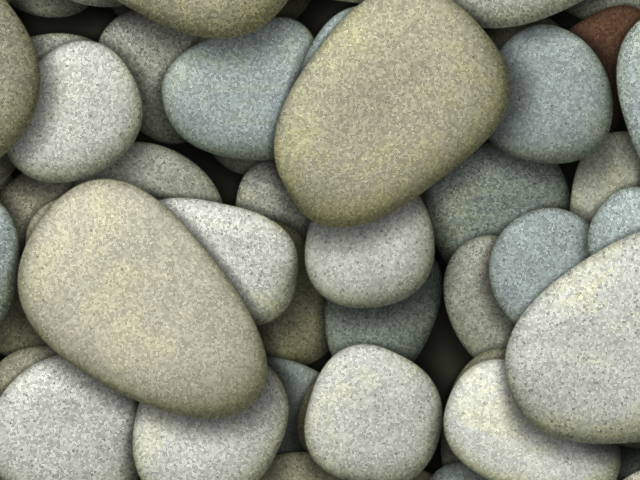
A Shadertoy shader for this texture:

```glsl
// Heap of smooth river pebbles with speckled faces and dark gaps between them.

// Layers from bottom to top: spacing, radius relative to spacing, brightness
const int LAYERS = 3;
const float SPACING[3] = float[3](0.23, 0.32, 0.50);
const float RADIUS[3] = float[3](0.58, 0.48, 0.48);
const float BRIGHTNESS[3] = float[3](0.74, 0.98, 1.0);

const vec3 GAP = vec3(0.17, 0.175, 0.14);
const vec3 PALE = vec3(0.85, 0.86, 0.815);
const vec3 BLUE_GREY = vec3(0.665, 0.715, 0.70);
const vec3 WARM = vec3(0.78, 0.77, 0.68);
const vec3 OLIVE = vec3(0.73, 0.72, 0.61);
const vec3 BROWN = vec3(0.46, 0.34, 0.27);
const vec3 SHADE_TINT = vec3(1.0, 1.01, 0.90);

const vec3 LIGHT = vec3(-0.25, 0.52, 0.82);
const vec2 SHADOW_SIDE = vec2(0.45, -0.89);
const float SHADOW_DEPTH = 0.62;
const float EDGE = 0.0024;
const float GRAIN_SCALE = 200.0;
const float GRAIN = 0.26;
const float MOTTLE = 0.05;

vec3 hash3(vec2 p) {
    vec3 q = fract(vec3(p.xyx) * vec3(0.1031, 0.1030, 0.0973));
    q += dot(q, q.yxz + 33.33);
    return fract((q.xxy + q.yzz) * q.zyx);
}

mat2 rotation(float a) {
    return mat2(cos(a), -sin(a), sin(a), cos(a));
}

// Cellular noise: distance to the nearest grain and its random tone
vec2 grains(vec2 p) {
    vec2 cell = floor(p), nearest = vec2(9.0, 0.0);
    for (int j = -1; j <= 1; j++)
    for (int i = -1; i <= 1; i++) {
        vec2 c = cell + vec2(i, j);
        vec3 h = hash3(c);
        float d = length(c + h.xy - p);
        if (d < nearest.x) nearest = vec2(d, h.z);
    }
    return nearest;
}

// Layered, warped sines for cloudy stains
float mottle(vec2 p) {
    float sum = 0.0, amp = 0.5;
    mat2 turn = rotation(0.9);
    for (int i = 0; i < 6; i++) {
        p = turn * p * 1.8 + 2.7;
        p += 0.7 * sin(p.yx * 0.8);
        sum += amp * sin(p.x + 1.3 * sin(p.y));
        amp *= 0.75;
    }
    return sum;
}

vec3 stoneColor(vec2 p, vec3 h, vec3 k) {
    vec3 c = PALE;
    c = mix(c, BLUE_GREY, step(0.38, h.x));
    c = mix(c, WARM, step(0.64, h.x));
    c = mix(c, OLIVE, step(0.80, h.x));
    c = mix(c, BROWN, step(0.98, h.x));
    c *= mix(0.94, 1.04, h.y);

    // Stains, streaked on some stones
    vec2 offset = 20.0 * h.yz;
    float stain = mottle(p * mix(vec2(8.0), vec2(4.0, 15.0), k.x) + offset);
    c *= 1.0 + MOTTLE * stain;
    c = mix(c, c * vec3(1.0, 0.99, 0.92), smoothstep(0.0, 1.0, stain) * k.y);

    // Fine mineral grain, pale flecks and small faint pits
    vec2 fine = grains(p * GRAIN_SCALE + 50.0 * offset);
    vec2 coarse = grains(p * GRAIN_SCALE * 0.5 + 90.0 * offset);
    float fleck = 1.0 - smoothstep(0.10, 0.42, coarse.x);
    c *= 1.0 + GRAIN * mix(0.7, 1.2, k.z) * (fine.y - 0.5);
    c += 0.07 * fleck * step(0.72, coarse.y);
    c *= 1.0 - 0.20 * fleck * step(coarse.y, 0.16 * k.x);

    // Thin pale vein
    float vein = abs(p.y + 0.35 * p.x + 0.012 * sin(p.x * 31.0 + offset.x) + 0.04 * (k.y - 0.5));
    c += 0.07 * step(0.68, k.z) * (1.0 - smoothstep(0.001, 0.005, vein));
    return c;
}

void paintStone(inout vec3 color, vec2 p, float radius, float brightness, vec2 id) {
    vec3 h = hash3(id + 3.7), k = hash3(id + 41.3), s = hash3(id + 87.1);

    // Rounded egg outline
    mat2 turn = rotation(6.2832 * s.x);
    float stretch = sqrt(mix(1.05, 1.60, s.y));
    vec2 axes = radius * mix(0.88, 1.12, s.z) * vec2(stretch, 1.0 / stretch);
    vec2 local = turn * p, q = local / axes;
    q.y *= 1.0 + 0.45 * (k.x - 0.5) * clamp(q.x, -1.5, 1.5);
    float power = mix(2.0, 2.6, k.y);
    float r = pow(dot(pow(abs(q) + 1e-4, vec2(power)), vec2(1.0)), 1.0 / power);
    float angle = atan(q.y, q.x);
    r *= 1.0 + 0.03 * sin(2.0 * angle + 6.0 * h.y) + 0.025 * sin(3.0 * angle + 6.0 * h.z);
    vec2 slope = q / axes + 1e-4;
    float d = (r - 1.0) * r / length(slope);
    vec2 outward = normalize(slope) * turn;

    // Contact shadow on whatever lies below
    float reach = mix(0.012, 0.075, 0.5 + 0.5 * dot(outward, SHADOW_SIDE));
    color *= 1.0 - SHADOW_DEPTH * (1.0 - smoothstep(-0.01, reach, d));
    if (d > EDGE) return;

    // Flattened dome with soft light from above
    float tilt = pow(min(r, 1.0), 3.0);
    vec3 normal = vec3(outward * tilt, sqrt(1.0 - tilt * tilt));
    float light = 0.48 + 0.56 * max(dot(normal, normalize(LIGHT)), 0.0);
    light *= 1.0 - 0.14 * smoothstep(0.92, 1.0, r);
    vec3 stone = stoneColor(local, h, k) * light * brightness;
    stone *= mix(SHADE_TINT, vec3(1.0), smoothstep(0.5, 0.9, light * brightness));
    color = mix(color, stone, 1.0 - smoothstep(-EDGE, EDGE, d));
}

void mainImage(out vec4 fragColor, in vec2 fragCoord) {
    vec2 uv = fragCoord / iResolution.y;
    vec3 color = GAP;
    for (int n = 0; n < LAYERS; n++) {
        float size = SPACING[n];
        vec2 cell = floor(uv / size);
        // Upper rows first, so that lower stones lie in front
        for (int j = 1; j >= -1; j--)
        for (int i = -1; i <= 1; i++) {
            vec2 c = cell + vec2(i, j);
            // The big top stones fill every other cell
            if (n == LAYERS - 1 && mod(c.x + c.y, 2.0) > 0.5) continue;
            vec2 id = c + 17.0 * float(n + 1);
            vec2 center = (c + 0.5 + 0.45 * (hash3(id).xy - 0.5)) * size;
            paintStone(color, uv - center, RADIUS[n] * size, BRIGHTNESS[n], id);
        }
    }
    fragColor = vec4(clamp(color, 0.0, 1.0), 1.0);
}
```
